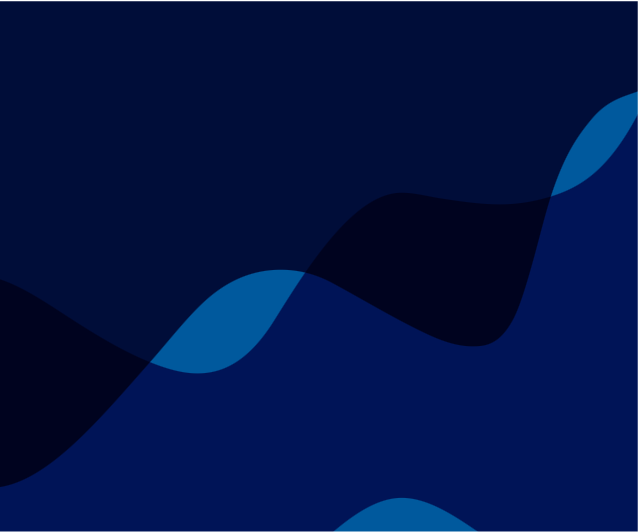
This background is drawn by a Shadertoy shader. Its source:

```glsl
// Two smooth waves cross over a flat navy field with a thin white margin.
// Each wave is a cubic Hermite curve; its side tests choose one of four
// flat colours, and a small hill rises from the lower edge.

const vec2 BOARD = vec2(7.68, 6.39);        // canvas size in drawing units
const vec2 PANEL_LOW = vec2(-0.1, 0.006);   // panel corner, lower left
const vec2 PANEL_HIGH = vec2(7.653, 6.375); // panel corner, upper right
const int KNOTS = 12;

const vec3 NAVY   = vec3(0.0, 0.05, 0.225);
const vec3 ROYAL  = vec3(0.0, 0.08, 0.34);
const vec3 INK    = vec3(0.0, 0.01, 0.12);
const vec3 AZURE  = vec3(0.0, 0.35, 0.615);
const vec3 MARGIN = vec3(1.0);

// Height between two knots, each given as (x, height, slope)
float hermite(float x, vec3 a, vec3 b) {
    float span = b.x - a.x;
    float t = clamp((x - a.x) / span, 0.0, 1.0);
    float s = 1.0 - t;
    float blend = t * t * (3.0 - 2.0 * t);
    return mix(a.y, b.y, blend) + span * t * s * (s * a.z - t * b.z);
}

// Height of a whole wave, walking its knots from left to right
float waveHeight(float x, vec3 knots[KNOTS]) {
    float height = knots[0].y;
    for (int i = 0; i < KNOTS - 1; i++) {
        if (x >= knots[i].x) height = hermite(x, knots[i], knots[i + 1]);
    }
    return height;
}

// Smooth coverage of the side where the signed value is positive
float coverage(float side) {
    return clamp(0.5 + side / max(fwidth(side), 1e-5), 0.0, 1.0);
}

// Smooth coverage of an upright rectangle
float rectangle(vec2 p, vec2 low, vec2 high) {
    return coverage(p.x - low.x) * coverage(p.y - low.y)
         * coverage(high.x - p.x) * coverage(high.y - p.y);
}

void mainImage(out vec4 fragColor, in vec2 fragCoord) {
    vec2 p = fragCoord / iResolution.xy * BOARD;

    // Wave that starts high on the left
    vec3 upperKnots[KNOTS] = vec3[KNOTS](
        vec3(0.00, 3.035, -0.33), vec3(0.90, 2.530, -0.64),
        vec3(1.80, 2.040, -0.40), vec3(2.37, 1.905,  0.00),
        vec3(3.29, 2.540,  1.60), vec3(3.66, 3.113,  1.45),
        vec3(4.82, 4.075,  0.00), vec3(5.30, 4.005, -0.15),
        vec3(6.00, 3.935,  0.00), vec3(6.61, 4.030,  0.31),
        vec3(7.13, 4.310,  0.86), vec3(7.65, 5.010,  1.90));

    // Wave that starts low on the left
    vec3 lowerKnots[KNOTS] = vec3[KNOTS](
        vec3(0.00, 0.54,  0.16), vec3(1.80, 2.04,  1.13),
        vec3(2.56, 2.86,  0.78), vec3(3.37, 3.15,  0.00),
        vec3(3.99, 2.99, -0.54), vec3(5.12, 2.38, -0.47),
        vec3(5.67, 2.23,  0.00), vec3(6.15, 2.54,  1.80),
        vec3(6.40, 3.27,  3.60), vec3(6.61, 4.03,  3.10),
        vec3(7.10, 4.96,  1.20), vec3(7.65, 5.29,  0.35));

    float underUpper = coverage(waveHeight(p.x, upperKnots) - p.y);
    float underLower = coverage(waveHeight(p.x, lowerKnots) - p.y);

    // Four flat colours, one for each combination of sides
    vec3 color = mix(mix(NAVY, INK, underUpper),
                     mix(AZURE, ROYAL, underUpper), underLower);

    // Hill at the lower edge
    vec3 hillTop = vec3(4.82, 0.41, 0.0);
    float hill = p.x < hillTop.x
        ? hermite(p.x, vec3(3.87, -0.11, 0.90), hillTop)
        : hermite(p.x, hillTop, vec3(5.90, -0.11, -0.68));
    color = mix(color, AZURE, coverage(hill - p.y));

    // White margin along the top, right and lower edges
    float inside = rectangle(p, PANEL_LOW, PANEL_HIGH);
    fragColor = vec4(mix(MARGIN, color, inside), 1.0);
}
```
